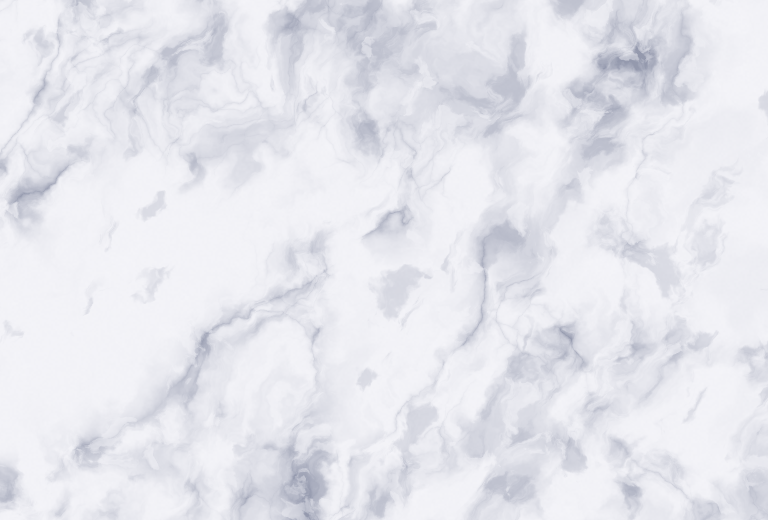
A Shadertoy shader for this texture:

```glsl
// White marble: clear pale blocks set in cloudy blue-grey stone, cut by thin veins.
// Rounded blocks, warped fault lines and soft stains shape the layout; layered
// noise gives the clouds and cellular borders give the fine web of veins.

const vec3 WHITE = vec3(0.957, 0.957, 0.974);
const vec3 SLATE = vec3(0.58, 0.60, 0.68);
const float GRAIN_ANGLE = 1.0;       // main diagonal of the stone, radians
const float CLOUD_TONE = 0.31;
const float WEB_TONE = 0.20;
const float FAULT_TONE = 0.34;
const float HALO_TONE = 0.36;
const float STAIN_TONE = 0.42;
const float FAULT_WIDTH = 0.0045;
const float HALO_WIDTH = 0.026;

// Clear blocks: centre, half length, half width
const vec4 BLOCKS[6] = vec4[6](
    vec4(0.18, 0.385, 0.36, 0.21), vec4(0.755, 0.345, 0.27, 0.15),
    vec4(1.45, 0.68, 0.38, 0.22), vec4(0.03, 0.86, 0.20, 0.08),
    vec4(1.125, 0.52, 0.11, 0.05), vec4(1.365, 0.19, 0.10, 0.08));

// Fault lines: start, end
const vec4 FAULTS[11] = vec4[11](
    vec4(0.0, 0.03, 0.29, 0.24), vec4(0.29, 0.24, 0.52, 0.43),
    vec4(0.52, 0.43, 0.77, 0.585), vec4(1.33, 1.02, 1.26, 0.73),
    vec4(1.26, 0.73, 1.19, 0.35), vec4(1.07, 0.36, 1.33, 0.04),
    vec4(0.94, 0.52, 0.92, 0.38), vec4(0.92, 0.38, 0.66, 0.10),
    vec4(0.0, 0.56, 0.14, 0.68), vec4(0.0, 0.68, 0.13, 0.98),
    vec4(0.60, 0.37, 0.55, 0.02));

// Grey stains: centre, radius
const vec3 STAINS[8] = vec3[8](
    vec3(1.13, 0.78, 0.075), vec3(0.20, 0.15, 0.055), vec3(1.20, 0.54, 0.065),
    vec3(1.30, 0.11, 0.055), vec3(1.44, 0.30, 0.05), vec3(0.05, 0.61, 0.06),
    vec3(0.59, 0.50, 0.065), vec3(1.20, 0.91, 0.10));

vec2 hash2(vec2 p) {
    vec3 h = fract(p.xyx * vec3(0.1031, 0.1030, 0.0973));
    h += dot(h, h.yzx + 33.33);
    return fract((h.xx + h.yz) * h.zy);
}

mat2 rotation(float a) {
    return mat2(cos(a), -sin(a), sin(a), cos(a));
}

float valueNoise(vec2 p) {
    vec2 i = floor(p), f = fract(p);
    f = f * f * f * (f * (f * 6.0 - 15.0) + 10.0);
    float low = mix(hash2(i).x, hash2(i + vec2(1, 0)).x, f.x);
    float high = mix(hash2(i + vec2(0, 1)).x, hash2(i + vec2(1, 1)).x, f.x);
    return mix(low, high, f.y);
}

float layeredNoise(vec2 p) {
    float sum = 0.0, weight = 0.5;
    for (int i = 0; i < 5; i++) {
        sum += weight * valueNoise(p);
        p = rotation(0.6) * p * 2.03 + 17.3;
        weight *= 0.5;
    }
    return sum / 0.969;
}

// Gap between the nearest two cell points: zero on the cell borders
float cellBorder(vec2 p) {
    vec2 cell = floor(p);
    float first = 8.0, second = 8.0;
    for (int y = -1; y <= 1; y++)
    for (int x = -1; x <= 1; x++) {
        vec2 c = cell + vec2(x, y);
        float d = length(c + hash2(c) - p);
        second = min(second, max(first, d));
        first = min(first, d);
    }
    return second - first;
}

float segmentDistance(vec2 p, vec2 a, vec2 b) {
    vec2 ab = b - a;
    return length(p - a - ab * clamp(dot(p - a, ab) / dot(ab, ab), 0.0, 1.0));
}

void mainImage(out vec4 fragColor, in vec2 fragCoord) {
    vec2 p = fragCoord / iResolution.y;
    p.x *= 1.48 * iResolution.y / iResolution.x;

    // Broad bends plus fine jitter make every outline irregular
    vec2 bend = vec2(layeredNoise(p * 6.0), layeredNoise(p * 6.0 + 41.0)) - 0.5;
    vec2 jitter = vec2(layeredNoise(p * 24.0 + 7.0), layeredNoise(p * 24.0 + 63.0)) - 0.5;
    vec2 q = p + 0.13 * bend + 0.035 * jitter;
    mat2 toGrain = rotation(GRAIN_ANGLE);
    vec2 g = toGrain * q;

    float clear = 0.0;
    for (int i = 0; i < 6; i++) {
        vec2 r = (toGrain * (q - BLOCKS[i].xy)) / BLOCKS[i].zw;
        r *= r;
        float edge = sqrt(sqrt(dot(r, r)));
        clear = max(clear, 1.0 - smoothstep(0.84, 1.08, edge));
    }

    // Clouds and a broken web of veins between the blocks
    float cloud = layeredNoise(g * vec2(6.0, 10.0) + 5.0);
    float wisps = layeredNoise(g * vec2(14.0, 25.0) + 29.0);
    float patches = layeredNoise(q * 5.0 + 83.0);
    float web = exp(-22.0 * cellBorder(g * vec2(5.0, 8.0)))
              + 0.6 * exp(-13.0 * cellBorder(g * vec2(11.0, 17.0) + 9.0));
    float mottled = 0.02 + CLOUD_TONE * smoothstep(0.36, 0.74, 0.65 * cloud + 0.35 * wisps)
                  + WEB_TONE * web * smoothstep(0.42, 0.66, patches)
                  + 0.22 * smoothstep(0.56, 0.78, wisps) * smoothstep(0.4, 0.6, cloud);
    float tone = mix(mottled, 0.015 + 0.06 * smoothstep(0.45, 0.75, cloud), clear);

    // Faults: a sharp core inside a patchy halo
    float fault = 8.0;
    for (int i = 0; i < 11; i++)
        fault = min(fault, segmentDistance(q, FAULTS[i].xy, FAULTS[i].zw));
    tone += FAULT_TONE * exp(-fault / FAULT_WIDTH) * smoothstep(0.3, 0.62, patches);
    tone += HALO_TONE * exp(-fault / HALO_WIDTH) * smoothstep(0.35, 0.68, wisps);

    // Stains with a crushed, speckled texture
    float stain = 0.0;
    for (int i = 0; i < 8; i++)
        stain = max(stain, 1.0 - smoothstep(0.45, 1.15, length(q - STAINS[i].xy) / STAINS[i].z));
    float crushed = layeredNoise(q * 38.0);
    tone += STAIN_TONE * stain * smoothstep(0.25, 0.75, 0.5 * crushed + 0.5 * wisps);

    // Sparse flecks, pale crystal threads and faint grain
    tone += 0.25 * smoothstep(0.66, 0.80, layeredNoise(g * vec2(10.0, 16.0) + 51.0));
    tone *= 1.0 - 0.5 * smoothstep(0.62, 0.74, layeredNoise(q * 22.0 + 90.0));
    tone += 0.02 * (valueNoise(p * 240.0) - 0.5);

    fragColor = vec4(mix(WHITE, SLATE, clamp(tone, 0.0, 1.0)), 1.0);
}
```
